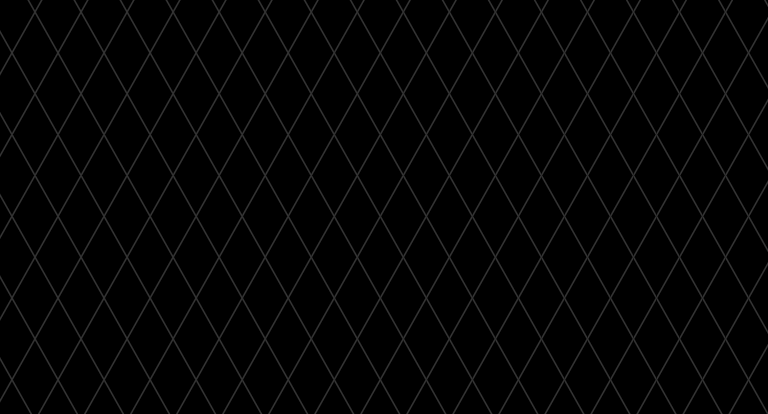
Reproduce this pattern procedurally as a Shadertoy shader.

```glsl
// Thin grey diamond lattice on black
// Lengths are fractions of the canvas height.
#define CELL_SIZE vec2(0.1112, 0.1974)
#define CROSSING vec2(-0.0090, -0.0225)
#define LINE_WIDTH 0.0038
#define LINE_COLOR vec3(0.2)
#define GROUND_COLOR vec3(0.0)

// Distance to the nearest line of each diagonal family
vec2 diagonalDistances(vec2 p) {
    vec2 cell = p / CELL_SIZE;
    vec2 phase = vec2(cell.x + cell.y, cell.x - cell.y);
    return abs(fract(phase + 0.5) - 0.5) / length(1.0 / CELL_SIZE);
}

void mainImage(out vec4 fragColor, in vec2 fragCoord) {
    vec2 p = (fragCoord - 0.5 * iResolution.xy) / iResolution.y - CROSSING;
    float pixel = 1.0 / iResolution.y;

    // Coverage with a one pixel edge ramp; crossings do not brighten
    vec2 d = diagonalDistances(p);
    float nearest = min(d.x, d.y);
    float coverage = clamp(0.5 + (0.5 * LINE_WIDTH - nearest) / pixel, 0.0, 1.0);

    fragColor = vec4(mix(GROUND_COLOR, LINE_COLOR, coverage), 1.0);
}
```
